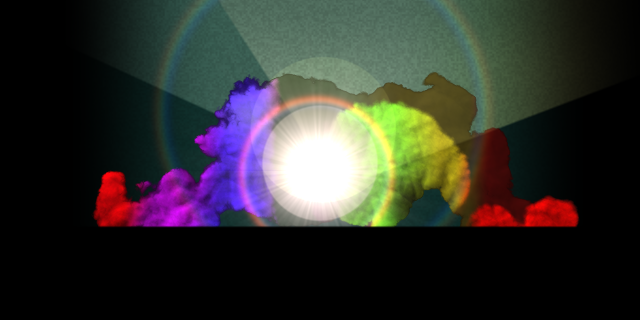
A Shadertoy shader for this background:

```glsl
// A white sun behind a rainbow cloud bank, cut off by a black ground.
// Clouds are unions of circles roughened by billow noise; teal sky,
// straight-edged light beams and lens rings are layered around them.

const float HORIZON = 0.292;
const vec2 SUN = vec2(0.995, 0.465);
const vec2 BEAM_HUB = vec2(1.01, 0.49);

// Cloud puffs: centre and radius.
const vec3 BACK[16] = vec3[16](
    vec3(0.365, 0.318, 0.080), vec3(0.370, 0.420, 0.040), vec3(0.520, 0.340, 0.100),
    vec3(0.716, 0.440, 0.095), vec3(0.720, 0.570, 0.080), vec3(0.794, 0.685, 0.080),
    vec3(0.940, 0.530, 0.240), vec3(1.150, 0.505, 0.210), vec3(1.220, 0.635, 0.110),
    vec3(1.367, 0.622, 0.125), vec3(1.460, 0.480, 0.120), vec3(1.535, 0.560, 0.055),
    vec3(1.530, 0.470, 0.055), vec3(1.560, 0.320, 0.100), vec3(1.720, 0.315, 0.073),
    vec3(0.620, 0.360, 0.090));
const vec3 FRONT[4] = vec3[4](
    vec3(1.190, 0.450, 0.230), vec3(1.340, 0.470, 0.120),
    vec3(1.550, 0.280, 0.075), vec3(1.720, 0.300, 0.075));

float hash(vec2 p) {
    p = fract(p * vec2(0.1031, 0.1137));
    p += dot(p, p.yx + 33.33);
    return fract((p.x + p.y) * p.x * 7.31);
}

float noise(vec2 p) {
    vec2 i = floor(p), f = fract(p);
    f = f * f * (3.0 - 2.0 * f);
    return mix(mix(hash(i), hash(i + vec2(1, 0)), f.x),
               mix(hash(i + vec2(0, 1)), hash(i + vec2(1, 1)), f.x), f.y);
}

// Rounded lumps with sharp creases.
float billow(vec2 p) {
    float sum = 0.0, amp = 0.5;
    for (int i = 0; i < 5; i++) {
        sum += amp * abs(2.0 * noise(p) - 1.0);
        p = mat2(1.6, 1.2, -1.2, 1.6) * p + 7.3;
        amp *= 0.5;
    }
    return sum;
}

float smoothUnion(float a, float b, float k) {
    float h = max(k - abs(a - b), 0.0) / k;
    return min(a, b) - h * h * k * 0.25;
}

float circle(vec2 p, vec3 c) { return length(p - c.xy) - c.z; }
float side(vec2 p, vec2 dir) { return dir.x * p.y - dir.y * p.x; }
float bell(float x, float w) { return exp(-x * x / (w * w)); }

// Ring whose channels spread slightly in radius.
vec3 prismRing(vec2 p, vec2 c, float r, float w, float spread) {
    float d = length(p - c) - r;
    return vec3(bell(d - spread, w), bell(d, w), bell(d + spread, w));
}

// Cloud hue from left to right.
vec3 spectrum(float x) {
    vec3 c = mix(vec3(0.88, 0.02, 0.04), vec3(0.74, 0.05, 0.85), smoothstep(0.37, 0.47, x));
    c = mix(c, vec3(0.30, 0.12, 0.98), smoothstep(0.58, 0.71, x));
    c = mix(c, vec3(0.48, 0.28, 0.45), smoothstep(0.79, 0.88, x));
    c = mix(c, vec3(0.42, 0.85, 0.14), smoothstep(0.98, 1.10, x));
    c = mix(c, vec3(0.66, 0.60, 0.08), smoothstep(1.22, 1.36, x));
    return mix(c, vec3(0.95, 0.03, 0.02), smoothstep(1.39, 1.52, x));
}

void mainImage(out vec4 fragColor, in vec2 fragCoord) {
    vec2 p = fragCoord / iResolution.y;
    p.x += 1.0 - 0.5 * iResolution.x / iResolution.y;
    float px = 1.5 / iResolution.y;
    vec2 q = p - BEAM_HUB;

    // Sky and beams
    float fade = smoothstep(0.17, 0.75, p.x) * smoothstep(2.06, 1.45, p.x);
    float dim = smoothstep(0.2, 0.65, p.x) * smoothstep(1.85, 1.4, p.x);
    float leftEdge = smoothstep(-px, px, side(q, normalize(vec2(-0.328, 0.51))));
    float lowEdge = smoothstep(px, -px, side(q, normalize(vec2(-0.802, 0.367))));
    float rightEdge = smoothstep(-px, px, side(p - vec2(1.276, 0.492), normalize(vec2(0.724, 0.274))));
    float leftBeam = leftEdge * lowEdge;
    float midBeam = (1.0 - leftEdge) * rightEdge;
    vec3 sky = vec3(0.05, 0.17, 0.155) * dim;
    sky += leftBeam * fade * vec3(0.17, 0.19, 0.16);
    vec3 beamTint = mix(vec3(0.34, 0.33, 0.27), vec3(0.25, 0.25, 0.14), smoothstep(1.2, 1.6, p.x));
    sky += midBeam * fade * beamTint * (1.0 - 0.25 * smoothstep(0.75, 1.0, p.y));
    sky *= 0.92 + 0.16 * noise(p * 170.0);

    // Cloud shapes
    float lumps = billow(p * 9.0);
    float rough = 0.10 * (lumps - 0.32);
    float back = 1.0, front = 1.0;
    for (int i = 0; i < 16; i++) back = smoothUnion(back, circle(p, BACK[i]), 0.03);
    for (int i = 0; i < 4; i++) front = smoothUnion(front, circle(p, FRONT[i]), 0.03);
    back -= rough;
    front = min(front, max(back + 0.012, p.x - 0.86)) - rough * 0.6;

    // Cloud colours, lit from the upper left
    float relief = lumps - billow((p + vec2(-0.012, 0.015)) * 9.0);
    float shade = clamp(0.78 + 1.3 * relief + 0.5 * (noise(p * 11.0) - 0.5), 0.25, 1.35);
    vec3 hue = spectrum(p.x + 0.06 * (noise(p * 8.0) - 0.5));
    vec3 rear = mix(vec3(0.13, 0.19, 0.15), vec3(0.20, 0.17, 0.05), smoothstep(1.05, 1.25, p.x));
    rear = mix(rear, vec3(0.22, 0.03, 0.025), smoothstep(1.46, 1.53, p.x));
    rear = mix(hue * 0.45, rear, smoothstep(0.80, 0.88, p.x));
    vec3 bright = hue * shade;
    bright += vec3(0.24, 0.28, 0.2) * bell(length(p - vec2(0.78, 0.65)), 0.08);
    float lowShadow = smoothstep(0.48, 0.34, p.y) * bell(p.x - 1.34, 0.13);
    bright *= 1.0 - 0.6 * lowShadow;
    vec3 cloud = mix(rear * (0.65 + 0.5 * shade), bright, smoothstep(0.012, -0.012, front));
    cloud *= 1.0 - 0.35 * bell(back, 0.006);
    cloud += midBeam * vec3(0.11, 0.11, 0.06);
    vec3 col = mix(sky, cloud, smoothstep(px, -px, back));

    // Sun glow and faint rays
    vec2 s = p - SUN;
    float r = length(s);
    float rays = noise(vec2(atan(s.y, s.x) * 22.0, 3.0));
    float disc = smoothstep(0.004, -0.004, length(p - vec2(1.0, 0.49)) - 0.18);
    float glow = 0.95 * bell(r, 0.17) + 0.24 * disc + 0.12 * rays * bell(r, 0.3);
    col = mix(col, vec3(0.96, 0.88, 0.86), clamp(glow, 0.0, 1.0));
    col += bell(r, 0.11) * 0.3;

    // Lens rings and pale ghost disc
    col += prismRing(p, vec2(0.99, 0.455), 0.228, 0.014, 0.006) * vec3(0.40, 0.13, 0.15);
    col += prismRing(p, vec2(1.01, 0.65), 0.505, 0.018, 0.012) * vec3(0.09, 0.08, 0.10);
    col += smoothstep(0.003, -0.003, length(p - vec2(1.01, 0.595)) - 0.227) * vec3(0.07, 0.07, 0.035);

    // Ground
    col *= smoothstep(HORIZON - px, HORIZON + px, p.y);
    fragColor = vec4(clamp(col, 0.0, 1.0), 1.0);
}
```
